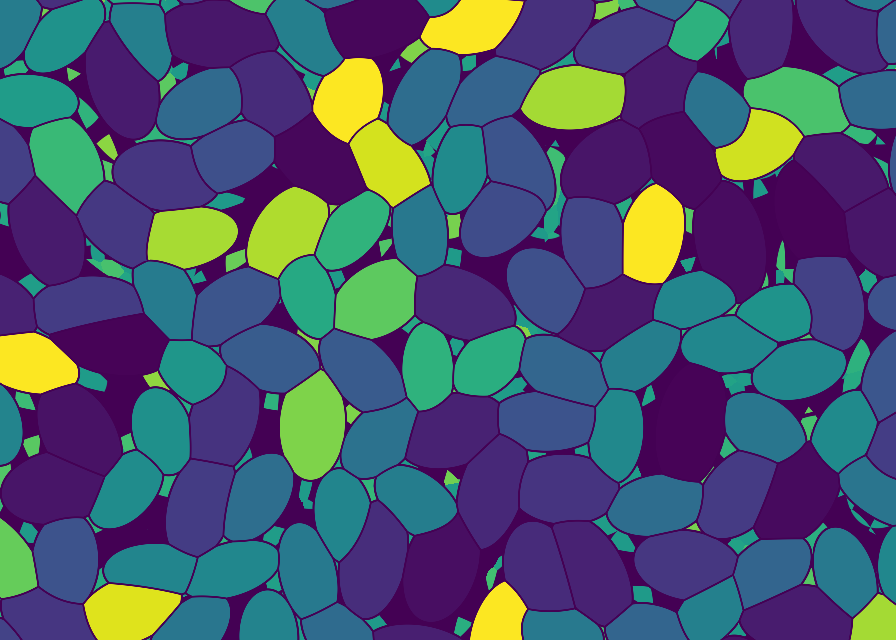
Write a WebGL 1 fragment shader that draws this pattern.

```glsl
precision highp float;
// Packed elliptical grains in purple, blue, teal and yellow, with thin dark seams and small gap grains.
uniform vec2 u_resolution;

vec2 hash2(vec2 c) {
  return fract(sin(vec2(dot(c, vec2(127.1, 311.7)), dot(c, vec2(269.5, 183.3)))) * 43758.5453);
}

// Polynomial ramp: purple, blue, teal, green, yellow
vec3 ramp(float t) {
  return vec3(0.278, 0.005, 0.334) + t * (vec3(0.105, 1.405, 1.385)
    + t * (vec3(-0.331, 0.215, 0.095) + t * (vec3(-4.634, -5.799, -19.332)
    + t * (vec3(6.228, 14.180, 56.691) + t * (vec3(4.776, -13.745, -65.353)
    + t * vec3(-5.435, 4.646, 26.312))))));
}

float grainTone(vec2 c) { return hash2(c + 31.7).x; }

// Maps an offset from the grain centre so that its outline has length 1
mat2 grainShape(vec2 c) {
  vec2 h = hash2(c + 17.3);
  vec2 u = vec2(cos(h.x * 3.1416), sin(h.x * 3.1416));
  float tone = grainTone(c);
  // Dark grains are large, teal ones small, the brightest medium
  float size = 1.13 - 0.33 * tone + 0.2 * step(0.84, tone);
  float a = 0.086 * size * (0.92 + 0.16 * h.y);
  float b = 0.050 * size * (1.07 - 0.14 * h.y);
  return mat2(u.x / a, -u.y / b, u.y / a, u.x / b);
}

vec2 lattice(vec2 c) { return 0.12 * vec2(c.x + 0.5 * c.y, 0.866 * c.y); }

vec2 looseCentre(vec2 c) { return lattice(c) + 0.055 * (hash2(c) - 0.5); }

// Pushes a grain away from the neighbours it overlaps
vec2 packedCentre(vec2 c, mat2 shape) {
  vec2 start = looseCentre(c);
  vec2 centre = start;
  for (int j = -1; j <= 1; j++) {
    for (int i = -1; i <= 1; i++) {
      if (i == 0 && j == 0) continue;
      vec2 other = c + vec2(float(i), float(j));
      vec2 d = looseCentre(other) - start;
      vec2 dir = normalize(d);
      float reach = 1.0 / length(shape * dir) + 1.0 / length(grainShape(other) * dir);
      centre -= 0.5 * dir * clamp(reach - length(d), -0.02, 0.05);
    }
  }
  return centre;
}

void main() {
  vec2 p = gl_FragCoord.xy / u_resolution.y + 3.0;
  float soft = 0.35 / u_resolution.y;
  float row = p.y / 0.10392;
  vec2 home = floor(vec2(p.x / 0.12 - 0.5 * row, row) + 0.5);

  // Three nearest grains, measured in their own elliptical radii
  float k1 = 9.0, k2 = 9.0, k3 = 9.0;
  vec2 c1 = home, c2 = home, c3 = home;
  vec2 g1 = vec2(1.0), g2 = vec2(2.0);
  for (int j = -2; j <= 2; j++) {
    for (int i = -2; i <= 2; i++) {
      vec2 c = home + vec2(float(i), float(j));
      if (distance(lattice(c), p) > 0.2) continue;
      mat2 shape = grainShape(c);
      vec2 q = shape * (p - packedCentre(c, shape));
      float k = length(q) + 0.0001;
      vec2 g = q * shape / k;
      if (k < k1) {
        k3 = k2; c3 = c2;
        k2 = k1; c2 = c1; g2 = g1;
        k1 = k; c1 = c; g1 = g;
      } else if (k < k2) {
        k3 = k2; c3 = c2;
        k2 = k; c2 = c; g2 = g;
      } else if (k < k3) {
        k3 = k; c3 = c;
      }
    }
  }

  // Distances to the outline and to the seam with the next grain
  float inside = (1.0 - k1) / max(length(g1), 0.01);
  float seam = (k2 - k1) / max(length(g2 - g1), 0.01);
  float grainMask = smoothstep(-soft, soft, min(inside, seam) - 0.0015);

  // Small teal and green grains fill most gaps between three neighbours
  float key = fract(hash2(c1 + 53.0).x + hash2(c2 + 53.0).x + hash2(c3 + 53.0).x);
  float gapEdge = min(-inside - 0.0018, 0.05 * (1.5 - k3));
  float gapMask = smoothstep(-soft, soft, gapEdge) * step(0.2, key);
  float gapTone = fract(key * 7.0);

  float h = grainTone(c1);
  float tone = min(0.65 * h + 2.3 * max(h - 0.79, 0.0), 1.0);
  vec3 color = vec3(0.267, 0.005, 0.329);
  color = mix(color, ramp(0.54 + 0.3 * pow(gapTone, 3.0)), gapMask);
  color = mix(color, ramp(tone), grainMask);
  gl_FragColor = vec4(clamp(color, 0.0, 1.0), 1.0);
}
```
